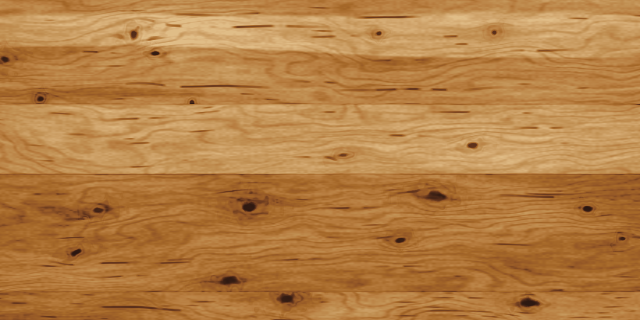
Write a Shadertoy shader that draws this texture.

```glsl
// Honey-coloured rustic wood planks with flowing grain, knots and dark cracks.

float hash(vec2 p) {
    p = fract(p * vec2(123.34, 456.21));
    p += dot(p, p + 45.32);
    return fract(p.x * p.y);
}

float noise(vec2 p) {
    vec2 i = floor(p), f = fract(p);
    f = f * f * (3.0 - 2.0 * f);
    return mix(mix(hash(i), hash(i + vec2(1, 0)), f.x),
               mix(hash(i + vec2(0, 1)), hash(i + vec2(1, 1)), f.x), f.y);
}

float fbm(vec2 p) {
    float sum = 0.0, amp = 0.53;
    for (int i = 0; i < 4; i++) {
        sum += amp * noise(p);
        p = p * 2.03 + 17.7;
        amp *= 0.5;
    }
    return sum;
}

// Tone ramp: -1 is charred, 0 dark brown, 5 pale straw, 6 cream.
vec3 woodColor(float t) {
    vec3 c = mix(vec3(0.15, 0.08, 0.06), vec3(0.38, 0.20, 0.11), clamp(t + 1.0, 0.0, 1.0));
    c = mix(c, vec3(0.58, 0.34, 0.15), clamp(t, 0.0, 1.0));
    c = mix(c, vec3(0.65, 0.41, 0.16), clamp(t - 1.0, 0.0, 1.0));
    c = mix(c, vec3(0.72, 0.49, 0.25), clamp(t - 2.0, 0.0, 1.0));
    c = mix(c, vec3(0.76, 0.57, 0.33), clamp(t - 3.0, 0.0, 1.0));
    c = mix(c, vec3(0.82, 0.65, 0.43), clamp(t - 4.0, 0.0, 1.0));
    return mix(c, vec3(0.88, 0.74, 0.53), clamp(t - 5.0, 0.0, 1.0));
}

float plankIndex(float y) {
    return step(0.089, y) + step(0.456, y) + step(0.674, y);
}

// Thin tapering splits, one candidate per stretched cell.
float cracks(vec2 p, vec2 scale, float chance, float width) {
    float row = floor(p.y * scale.y);
    float x = p.x * scale.x + 7.0 * hash(vec2(row, 3.0));
    float present = step(1.0 - chance, hash(vec2(floor(x), row + 9.0)));
    float taper = sin(3.14159 * fract(x));
    float center = 0.5 + 0.35 * (noise(vec2(p.x * 7.0, row * 5.0)) - 0.5);
    float d = abs(fract(p.y * scale.y) - center) / scale.y;
    float broken = smoothstep(0.25, 0.6, noise(vec2(p.x * 24.0, row * 3.0)));
    return present * taper * broken * (1.0 - smoothstep(0.2 * width, width, d));
}

void mainImage(out vec4 fragColor, in vec2 fragCoord) {
    vec2 p = fragCoord / iResolution.y;
    float plank = plankIndex(p.y);
    float seed = plank * 13.7;

    // Knots push the grain aside and stain the wood around them
    float v = p.y + 0.04 * (noise(vec2(p.x * 1.7 + seed, p.y * 3.0)) - 0.5);
    float stain = 0.0, core = 0.0;
    for (int i = 0; i < 19; i++) {
        float k = float(i);
        vec2 knot = vec2(2.0 * fract(k * 0.618 + 0.12),
                         pow(hash(vec2(k, 5.0)), 1.25) * 0.94 + 0.03);
        float size = mix(0.008, 0.019, pow(hash(vec2(k, 8.0)), 1.5));
        float same = 1.0 - step(0.5, abs(plankIndex(knot.y) - plank));
        vec2 d = p - knot;
        d.y += 0.35 * d.x * (hash(vec2(k, 2.0)) - 0.5);
        d += 0.6 * size * (vec2(fbm(p * 40.0 + k), fbm(p * 40.0 - k)) - 0.5);
        float stretch = mix(1.0, 2.2, hash(vec2(k, 6.0)));
        float r = length(d / vec2(stretch, 1.0)) / size;
        r *= 0.6 + 0.8 * noise(p * 60.0 + k);
        vec2 reach = d / (size * vec2(5.0, 2.8));
        v -= same * d.y * 0.8 * exp(-dot(reach, reach));
        float tail = exp(-pow(d.y / (0.7 * size), 2.0) - abs(d.x) / (3.5 * size));
        stain += same * (exp(-r * r * 0.16) * (0.7 + 0.3 * sin(r * 5.0)) + 0.6 * tail);
        core += same * (1.0 - smoothstep(0.4, 1.1, r)) * mix(0.6, 1.0, hash(vec2(k, 4.0)));
    }

    // Base tone of each plank, with a pale sapwood band in the top one
    float tone = plank < 0.5 ? 2.65 : plank < 1.5 ? 2.4 : 4.1;
    if (plank > 2.5) {
        float edge = 0.855 - 0.035 * smoothstep(0.5, 1.4, p.x) + 0.3 * (v - p.y);
        float band = smoothstep(edge - 0.006, edge + 0.004, p.y);
        tone = mix(3.05, 4.9, band) - 1.6 * smoothstep(0.945, 0.962, v);
        float shade = exp(-pow((v - 0.72 + 0.025 * p.x) / 0.018, 2.0));
        tone -= 3.2 * shade * (1.0 - smoothstep(0.3, 1.1, p.x)) * fbm(vec2(p.x * 5.0, v * 90.0));
    }

    // Broad patches, cathedral growth rings and fine fibres
    tone += 2.5 * (fbm(vec2(p.x * 1.6 + seed, v * 7.0)) - 0.5);
    float swirl = fbm(vec2(p.x * 1.5 + seed, v * 4.5));
    float phase = v * 30.0 + 13.0 * swirl + 0.5 * noise(vec2(p.x * 12.0, v * 50.0));
    float rings = abs(fract(phase) * 2.0 - 1.0);
    float figure = 0.25 + noise(vec2(p.x * 2.5, v * 11.0 + seed));
    tone += 1.0 * (smoothstep(0.0, 0.6, rings) - 0.7) * figure;
    tone += 1.7 * (fbm(vec2(p.x * 4.0 + seed, v * 55.0 + swirl * 9.0)) - 0.5);
    tone += 0.9 * (noise(vec2(p.x * 14.0, v * 150.0 + swirl * 12.0)) - 0.5);
    tone += 0.75 * (noise(p * vec2(90.0, 210.0)) - 0.5);

    // Softer light towards the left and right ends
    tone += 0.3 - 0.6 * pow(abs(p.x - 1.1), 2.0);

    // Knot stains, splits and dark pores
    tone -= 1.6 * min(stain, 1.4);
    vec2 grain = vec2(p.x, v + seed);
    float split = cracks(grain, vec2(1.5, 21.0), 0.17, 0.006);
    split += 0.9 * cracks(grain + 3.3, vec2(5.0, 43.0), 0.10, 0.005);
    split += 0.8 * cracks(grain + 8.1, vec2(11.0, 70.0), plank < 0.5 ? 0.35 : 0.05, 0.004);
    float topLine = abs(v - 0.953 - 0.006 * sin(p.x * 4.0));
    split += (plank > 2.5 ? 1.0 : 0.0) * (1.0 - smoothstep(0.001, 0.006, topLine))
           * smoothstep(0.35, 0.6, noise(vec2(p.x * 5.0, 2.0))) * (1.0 - smoothstep(1.3, 1.6, p.x));
    tone = mix(tone, -0.3, min(split, 1.0) * 0.9);
    tone = mix(tone, -1.0, min(core, 1.0) * 0.95);

    // Joints between planks
    float joint = min(min(abs(p.y - 0.089), abs(p.y - 0.456)), abs(p.y - 0.674));
    tone -= 1.1 * (1.0 - smoothstep(0.0008, 0.0045, joint)) * (0.4 + noise(vec2(p.x * 6.0, seed)));

    fragColor = vec4(woodColor(tone), 1.0);
}
```
